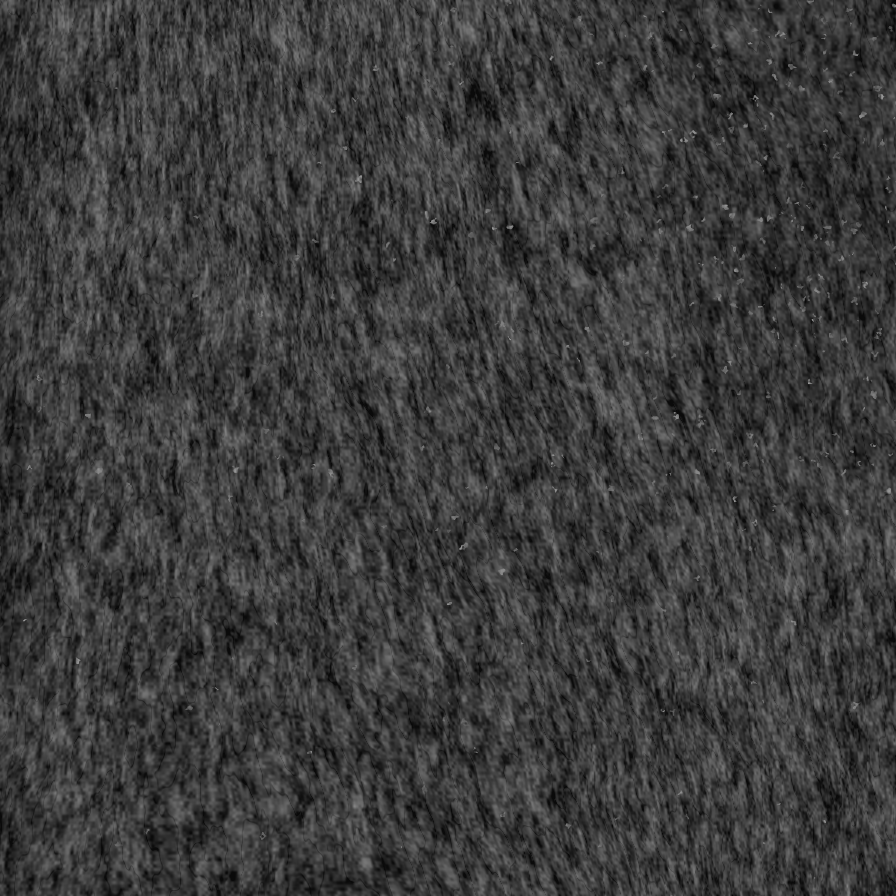
Reproduce this texture procedurally as a WebGL 2 fragment shader.

```glsl
#version 300 es
precision highp float;

uniform vec2 u_resolution;
out vec4 fragColor;

const float BASE_TONE = 0.243;
const vec2 TUFT_FREQ = vec2(145.0, 44.0);
const vec2 FIBER_FREQ = vec2(290.0, 95.0);
const vec2 GRAIN_FREQ = vec2(400.0, 270.0);
const vec2 CLUMP_FREQ = vec2(42.0, 20.0);
const vec2 CRACK_FREQ = vec2(100.0, 26.0);
const float TUFT_AMP = 0.20;
const float FIBER_AMP = 0.19;
const float GRAIN_AMP = 0.16;
const float CLUMP_AMP = 0.09;
const float BROAD_AMP = 0.05;
const float CRACK_DEPTH = 0.07;
const float CRACK_WIDTH = 0.06;
const float LEAN_LEFT = -0.09;
const float LEAN_CENTER = 0.25;
const float LEAN_RIGHT_DROP = 0.13;
const float WAVE_AMP = 0.012;
const float FLECK_FREQ = 88.0;
const float FLECK_TONE = 0.50;

float hash(vec2 cell, uint seed) {
    uvec2 q = uvec2(ivec2(cell) + 4096);
    uint h = q.x * 73856093u ^ q.y * 19349663u ^ seed * 83492791u;
    h = (h ^ (h >> 16)) * 0x7feb352du;
    h = (h ^ (h >> 15)) * 0x846ca68bu;
    h ^= h >> 16;
    return float(h >> 8) / 16777216.0;
}

// Smooth noise in -0.5..0.5
float noise(vec2 p, uint seed) {
    vec2 i = floor(p);
    vec2 f = fract(p);
    f = f * f * (3.0 - 2.0 * f);
    float low = mix(hash(i, seed), hash(i + vec2(1, 0), seed), f.x);
    float high = mix(hash(i + vec2(0, 1), seed), hash(i + vec2(1, 1), seed), f.x);
    return mix(low, high, f.y) - 0.5;
}

// One column of strand tones, shifted by a random amount along its length
float strand(float column, float y, uint seed) {
    y += hash(vec2(column, -7.0), seed);
    float i = floor(y);
    float f = fract(y);
    return mix(hash(vec2(column, i), seed), hash(vec2(column, i + 1.0), seed),
               f * f * (3.0 - 2.0 * f));
}

// Noise of staggered strands in -0.5..0.5
float strands(vec2 p, uint seed) {
    float i = floor(p.x);
    float f = fract(p.x);
    return mix(strand(i, p.y, seed), strand(i + 1.0, p.y, seed),
               f * f * (3.0 - 2.0 * f)) - 0.5;
}

// Bends the plane so that strands follow the lie of the pile
vec2 combed(vec2 p) {
    float lean = mix(LEAN_LEFT, LEAN_CENTER, smoothstep(-0.1, 0.65, p.x));
    lean -= LEAN_RIGHT_DROP * smoothstep(0.6, 1.1, p.x);
    float wave = noise(p * vec2(13.0, 10.0), 1u) + 0.4 * noise(p * vec2(35.0, 28.0), 2u);
    return vec2(p.x + lean * (p.y - 0.5) + WAVE_AMP * wave, p.y);
}

// Crumbly specks, densest towards the upper right
float flecks(vec2 p) {
    float density = 0.012 + 0.04 * smoothstep(0.2, 0.7, p.x) * smoothstep(0.1, 0.6, p.y)
                  + 0.14 * smoothstep(0.65, 0.95, p.x) * smoothstep(0.3, 0.6, p.y);
    vec2 crumble = vec2(noise(p * 300.0, 3u), noise(p * 300.0, 4u));
    vec2 q = p * FLECK_FREQ + crumble * 0.55;
    float cover = 0.0;
    for (int y = -1; y <= 1; y++) {
        for (int x = -1; x <= 1; x++) {
            vec2 cell = floor(q) + vec2(x, y);
            vec2 center = cell + vec2(hash(cell, 5u), hash(cell, 6u));
            float radius = mix(0.10, 0.30, hash(cell, 7u));
            float present = step(hash(cell, 8u), density);
            float spot = 1.0 - smoothstep(radius * 0.5, radius + 0.08, length(q - center));
            cover = max(cover, present * spot * mix(0.5, 1.0, hash(cell, 9u)));
        }
    }
    return cover;
}

void main() {
    vec2 p = gl_FragCoord.xy / u_resolution.y;
    vec2 c = combed(p);

    // Pile from broad patches down to fine grain
    float tone = BASE_TONE
        + BROAD_AMP * noise(p * vec2(6.0, 5.0), 10u)
        + CLUMP_AMP * noise(c * CLUMP_FREQ, 11u)
        + TUFT_AMP * strands(c * TUFT_FREQ, 12u)
        + FIBER_AMP * strands(c * FIBER_FREQ, 13u)
        + GRAIN_AMP * noise(c * GRAIN_FREQ, 14u);

    // Thin dark gaps between strands
    float gap = abs(strands(c * CRACK_FREQ, 15u) + 0.25 * noise(c * FIBER_FREQ, 16u));
    tone -= CRACK_DEPTH * (1.0 - smoothstep(0.0, CRACK_WIDTH, gap));

    // Soft falloff at the left edge and the upper right
    tone *= 1.0 - 0.15 * (1.0 - smoothstep(0.0, 0.08, p.x));
    tone *= 1.0 - 0.18 * smoothstep(0.6, 1.0, p.x) * smoothstep(0.1, 0.9, p.y);

    float speck = flecks(p);
    tone = mix(tone, FLECK_TONE + 0.25 * noise(p * GRAIN_FREQ, 17u), speck);
    fragColor = vec4(vec3(clamp(tone, 0.04, 1.0)), 1.0);
}
```
